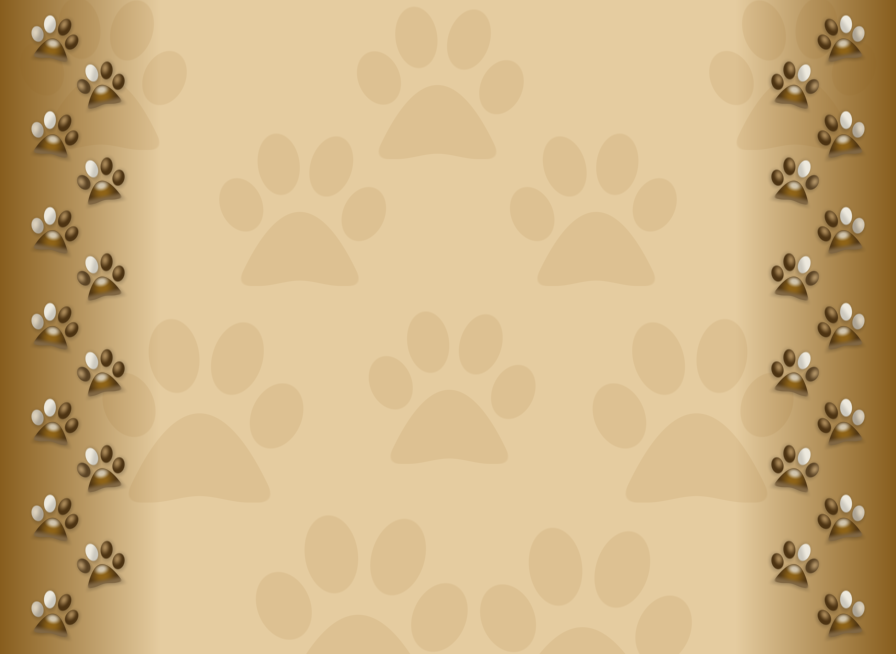
This pattern is drawn by a Shadertoy shader. Its source:

```glsl
#define ASPECT 1.3667
#define EDGE_WIDTH 0.245
#define PITCH 0.1466
#define CHARM_SIZE 0.0236
#define CREAM vec3(0.898, 0.800, 0.627)
#define PRINT_TAN vec3(0.867, 0.757, 0.573)
#define EDGE_BROWN vec3(0.530, 0.365, 0.115)
#define DARK_BRONZE vec3(0.300, 0.200, 0.070)
#define GOLD vec3(0.560, 0.390, 0.090)
#define PEARL vec3(0.930, 0.915, 0.870)

// Toes: centre, half length, lean to the right
const vec4 TOES[4] = vec4[4](
    vec4(-0.39, 0.88, 0.57, -0.14), vec4(0.58, 0.84, 0.57, 0.30),
    vec4(-1.08, 0.13, 0.51, -0.40), vec4(1.18, -0.04, 0.52, 0.42));
const float TOE_WIDTH = 0.385;

// Prints: pad top and size
const vec3 SINGLES[4] = vec3[4](
    vec3(-0.016, 0.870, 0.0827), vec3(0.002, 0.404, 0.0827),
    vec3(-0.137, 0.060, 0.105), vec3(0.205, 0.041, 0.105));
const vec3 PAIRS[3] = vec3[3](
    vec3(-0.226, 0.676, 0.0827), vec3(-0.379, 0.368, 0.0996),
    vec3(-0.530, 0.884, 0.0827));

vec2 rotate(vec2 p, float a) {
    float c = cos(a), s = sin(a);
    return vec2(c * p.x - s * p.y, s * p.x + c * p.y);
}

float smoothMax(float a, float b, float k) {
    float h = max(k - abs(a - b), 0.0) / k;
    return max(a, b) + h * h * k * 0.25;
}

float cover(float d, float softness) {
    return 1.0 - smoothstep(-softness, softness, d);
}

// Position inside a toe, where the rim has length one
vec2 toeSpace(vec2 p, int i) {
    return rotate(p - TOES[i].xy, TOES[i].w) / vec2(TOE_WIDTH, TOES[i].z);
}

float toeDistance(vec2 p, int i) {
    return (length(toeSpace(p, i)) - 1.0) * TOE_WIDTH;
}

// Parabolic dome with a notched base
float padDistance(vec2 p) {
    float dome = (p.y + p.x * p.x) / sqrt(1.0 + 4.0 * p.x * p.x);
    float base = -1.27 - 0.10 * smoothstep(0.0, 0.75, abs(p.x));
    return smoothMax(dome, base - p.y, 0.28);
}

float pawDistance(vec2 p) {
    float d = padDistance(p);
    for (int i = 0; i < 4; i++) d = min(d, toeDistance(p, i));
    return d;
}

float printCover(vec2 p, vec3 paw, float pixel) {
    return cover(pawDistance((p - paw.xy) / paw.z), 0.8 * pixel / paw.z);
}

// One column of metallic paws, repeated downward
vec3 drawCharms(vec3 col, vec2 p, vec2 top, float rows, float turn, float sideGloss, float pixel) {
    float row = clamp(round((top.y - p.y) / PITCH), 0.0, rows - 1.0);
    vec2 q = rotate(p - top + vec2(0.0, row * PITCH), turn) / CHARM_SIZE;
    float soft = 0.8 * pixel / CHARM_SIZE;

    // Soft shadow
    col *= 1.0 - 0.25 * cover(pawDistance(q - vec2(0.06, -0.08)), 0.25);

    // Pad: pearl crown, gold body, dull base
    vec3 pad = mix(DARK_BRONZE, GOLD, smoothstep(1.0, 0.1, length(q - vec2(0.0, -0.75))));
    pad = mix(pad, vec3(0.50, 0.40, 0.26), smoothstep(-0.85, -1.25, q.y));
    float crown = length((q - vec2(0.0, -0.32)) / vec2(0.55, 0.38));
    pad = mix(pad, PEARL, 0.75 * smoothstep(1.1, 0.2, crown));
    col = mix(col, pad, cover(padDistance(q), soft));

    // Toes: pearl on the lit side, bronze on the other
    for (int i = 0; i < 4; i++) {
        vec2 v = toeSpace(q, i);
        float gloss = i == 0 ? 1.0 : i == 2 ? sideGloss : 0.0;
        float glint = smoothstep(1.0, 0.0, length(v - vec2(-0.3, 0.25)));
        vec3 bronze = mix(DARK_BRONZE, vec3(0.66, 0.53, 0.34), glint);
        vec3 pearl = PEARL * (0.86 + 0.14 * smoothstep(-0.8, 0.5, v.y - v.x));
        col = mix(col, mix(bronze, pearl, gloss), cover(toeDistance(q, i), soft));
    }
    return col;
}

void mainImage(out vec4 fragColor, in vec2 fragCoord) {
    vec2 p = (fragCoord / iResolution.xy - vec2(0.5, 0.0)) * vec2(ASPECT, 1.0);
    vec2 mirrored = vec2(-abs(p.x), p.y);
    float pixel = 1.0 / iResolution.y;

    // Faint prints on cream
    float prints = 0.0;
    for (int i = 0; i < 4; i++) prints = max(prints, printCover(p, SINGLES[i], pixel));
    for (int i = 0; i < 3; i++) prints = max(prints, printCover(mirrored, PAIRS[i], pixel));
    vec3 col = mix(CREAM, PRINT_TAN, prints);

    // Brown side bands
    float inset = 0.5 * ASPECT + mirrored.x;
    col = mix(EDGE_BROWN, col, clamp(inset / EDGE_WIDTH, 0.0, 1.0));

    // Staggered charm columns
    col = drawCharms(col, mirrored, vec2(-0.6014, 0.941), 7.0, 0.16, 0.75, pixel);
    col = drawCharms(col, mirrored, vec2(-0.530, 0.870), 6.0, -0.21, 0.1, pixel);
    fragColor = vec4(col, 1.0);
}
```
